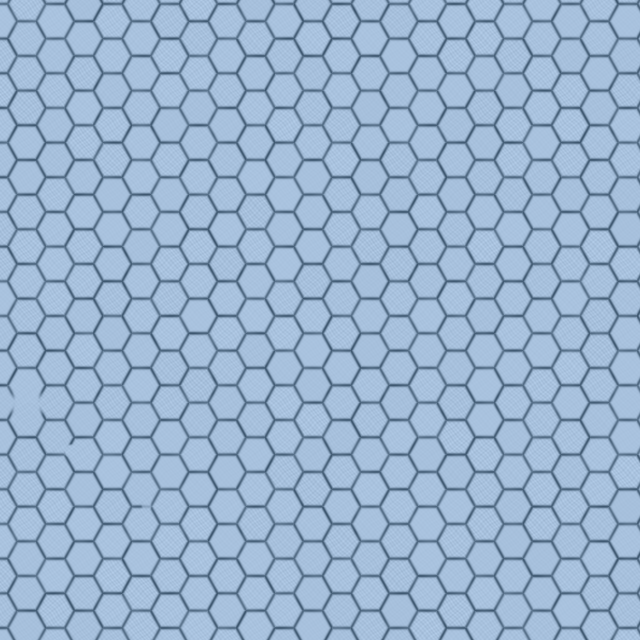
Give the GLSL for this pattern, as a WebGL 2 fragment shader.

```glsl
#version 300 es
precision highp float;
// Pale blue honeycomb of thin soft slate lines with a fine woven speckle and a few worn gaps.

#define PITCH vec2(0.04473, 0.05417)    // column spacing, row spacing
#define ORIGIN vec2(0.0417, 0.9397)     // centre of one cell
#define LINE_SIGMA 0.00178              // soft half width of a line
#define LINE_VARIATION 0.22             // ink lost on the faintest edges
#define SPECKLE 0.030                   // brightness swing inside cells
#define SPECKLE_FREQ 1050.0
#define FILL_COLOR vec3(0.658, 0.758, 0.868)
#define LINE_COLOR vec3(0.235, 0.335, 0.430)
#define WORN_SPOT vec3(0.042, 0.368, 0.027)    // centre, radius
#define SMALL_CHIP vec3(0.109, 0.296, 0.010)
#define FAINT_CHIP vec3(0.229, 0.209, 0.008)

uniform vec2 u_resolution;
out vec4 fragColor;

const vec2 HEX_SCALE = vec2(0.8660254, 0.5);   // grid steps to unit-height hexagons

float hash(vec2 p) {
    vec3 q = fract(vec3(p.xyx) * vec3(0.1031, 0.1030, 0.0973));
    q += dot(q, q.yzx + 33.33);
    return fract((q.x + q.y) * q.z);
}

// Nearest cell centre, counted in columns and half rows
vec2 nearestCell(vec2 g) {
    vec2 a = 2.0 * round(g * 0.5);
    vec2 b = 2.0 * floor(g * 0.5) + 1.0;
    vec2 da = (g - a) * HEX_SCALE;
    vec2 db = (g - b) * HEX_SCALE;
    return dot(da, da) < dot(db, db) ? a : b;
}

// Ink left around a rubbed spot: 0 at its centre, 1 outside
float wear(vec2 p, vec3 spot) {
    return smoothstep(0.65, 1.2, distance(p, spot.xy) / spot.z);
}

// Layered diagonal sines, roughly within -1 to 1
float weave(vec2 p) {
    vec2 q = p * SPECKLE_FREQ;
    float bend = 1.3 * sin(q.x * 0.13 + 2.0 * sin(q.y * 0.07));
    float fine = sin(q.x + q.y * 0.83 + bend);
    float cross = sin(q.x * 0.71 - q.y * 0.94 - bend);
    float broad = sin(q.x * 0.39 + 1.7) * sin(q.y * 0.43 + bend);
    return 0.45 * fine + 0.30 * cross + 0.35 * broad;
}

void main() {
    vec2 p = gl_FragCoord.xy / u_resolution;

    // Hexagonal cell and distance to its closest edge
    vec2 grid = (p - ORIGIN) / (PITCH * vec2(1.0, 0.5));
    vec2 cell = nearestCell(grid);
    vec2 local = (grid - cell) * HEX_SCALE;
    vec2 side = vec2(local.x < 0.0 ? -1.0 : 1.0, local.y < 0.0 ? -1.0 : 1.0);
    float flatReach = abs(local.y);
    float slantReach = dot(abs(local), HEX_SCALE);
    float edgeScale = 0.5 * (PITCH.x / HEX_SCALE.x + PITCH.y);
    float edgeDist = (0.5 - max(flatReach, slantReach)) * edgeScale;

    // Both cells that share an edge agree on its ink strength
    vec2 stepToNeighbor = flatReach > slantReach ? vec2(0.0, 2.0 * side.y) : side;
    float edgeRandom = hash(2.0 * cell + stepToNeighbor + 200.0);
    float strength = 1.0 - LINE_VARIATION * edgeRandom;
    strength *= 0.94 + 0.06 * sin(p.x * 173.0 + 2.0 * sin(p.y * 131.0));
    strength *= wear(p, WORN_SPOT) * wear(p, SMALL_CHIP);
    strength *= mix(0.35, 1.0, wear(p, FAINT_CHIP));

    // Soft line, never thinner than the pixel grid can show
    float sigma = max(LINE_SIGMA, 0.6 / min(u_resolution.x, u_resolution.y));
    float t = edgeDist / sigma;
    float ink = strength * exp(-0.5 * t * t);

    // Some cells are almost plain, others clearly speckled
    float texture_ = mix(0.25, 1.3, hash(cell + 71.0));
    vec3 fill = FILL_COLOR + SPECKLE * texture_ * weave(p);
    fill += 0.012 * (hash(cell + 139.0) - 0.5);

    fragColor = vec4(mix(fill, LINE_COLOR, ink), 1.0);
}
```
